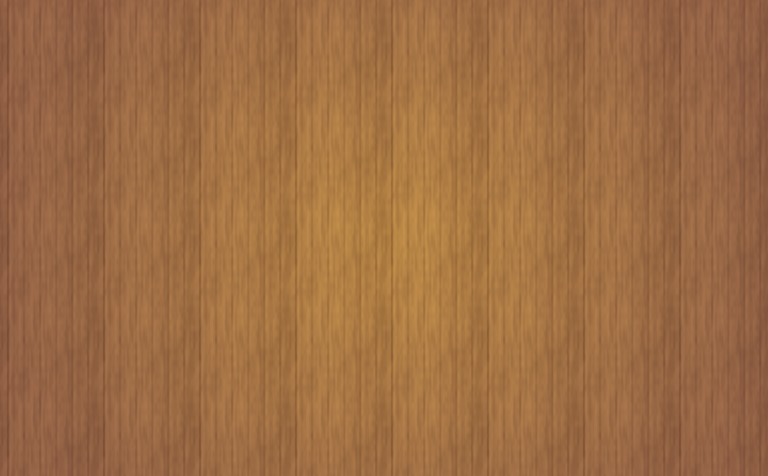
Reproduce this texture procedurally as a Shadertoy shader.

```glsl
// Warm wooden panelling: one square tile of six narrow upright strips, repeated
// eight times across. Stretched periodic noise makes the grain, thin seams part
// the strips, and a round golden glow lights the middle.

float hash(vec2 p) {
    return fract(sin(dot(p, vec2(127.1, 311.7))) * 43758.5453);
}

// Value noise that repeats with every tile; cells is the grid count per tile.
float tileNoise(vec2 tile, vec2 cells) {
    vec2 p = tile * cells;
    vec2 i = floor(p);
    vec2 f = fract(p);
    f = f * f * (3.0 - 2.0 * f);
    vec2 lo = mod(i, cells);
    vec2 hi = mod(i + 1.0, cells);
    float bottom = mix(hash(lo), hash(vec2(hi.x, lo.y)), f.x);
    float top = mix(hash(vec2(lo.x, hi.y)), hash(hi), f.x);
    return mix(bottom, top, f.y);
}

// Darkness of the seam nearest to x, with a strength for each of the six.
float seam(float x) {
    float id = mod(floor(x * 6.0 + 0.5), 6.0);
    float gap = abs(fract(x * 6.0 + 0.5) - 0.5) / 6.0;
    float strength = 0.55 + 0.2 * hash(vec2(id, 9.0));
    strength += 0.25 * step(4.5, id);
    if (id < 0.5) strength = 1.0;
    return strength * (1.0 - smoothstep(0.002, 0.019, gap));
}

void mainImage(out vec4 fragColor, in vec2 fragCoord) {
    vec2 p = fragCoord / iResolution.x;
    float height = iResolution.y / iResolution.x;

    // Tile space, with rows counted from the top edge
    vec2 tile = vec2(p.x, height - p.y) * 8.0 - vec2(0.085, 0.0);
    vec2 cell = fract(tile);

    // Golden centre fading to reddish brown
    float d = length(p - vec2(0.507, height * 0.49));
    vec3 color = mix(vec3(0.709, 0.515, 0.262), vec3(0.570, 0.380, 0.264),
                     min(d / 0.48, 1.04));

    // Fine fibres, broader streaks, short flecks and faint mottling
    float grain = 0.085 * (tileNoise(tile, vec2(48.0, 4.0)) - 0.5);
    grain += 0.060 * (tileNoise(tile + 0.37, vec2(31.0, 3.0)) - 0.5);
    grain += 0.055 * (tileNoise(tile + 0.71, vec2(40.0, 16.0)) - 0.5);
    grain += 0.025 * (tileNoise(tile, vec2(8.0, 6.0)) - 0.5);

    // Strip tones, slightly darker toward the right side of each tile
    float strip = floor(cell.x * 6.0);
    grain += 0.020 * (hash(vec2(strip, 4.0)) - 0.5);
    grain += 0.012 - 0.024 * smoothstep(0.35, 0.85, cell.x);

    // Soft dark patch low on the right of each tile
    vec2 patchOffset = (cell - vec2(0.80, 0.77)) / vec2(0.18, 0.14);
    grain -= 0.014 * exp(-dot(patchOffset, patchOffset));

    // Seams, broken up slightly along their length, with a lit edge beside them
    float wear = 0.7 + 0.5 * tileNoise(tile, vec2(6.0, 11.0));
    grain -= 0.105 * seam(tile.x) * wear;
    grain += 0.025 * seam(tile.x - 0.025);

    color *= 1.014 + grain * vec3(1.15, 1.4, 1.3);
    fragColor = vec4(clamp(color, 0.0, 1.0), 1.0);
}
```
